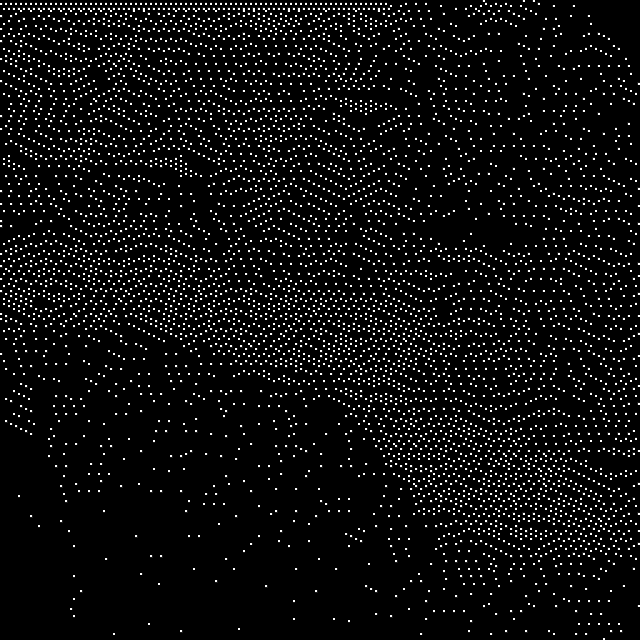
Give the GLSL for this pattern, as a three.js fragment shader.

```glsl
// Stippled landscape: square white dots on black, spaced by a drifting low-discrepancy lattice.
#define CELLS 256.0        // lattice cells across the canvas
#define DOT_HALF 0.47      // half the side of a dot, in cells
#define DOT_SOFT 0.05      // softness of a dot's edge, in cells
#define SCATTER 0.04       // random part of the threshold
#define DRIFT 0.75         // bend of the lattice
#define GRAIN 0.025        // uneven tone
#define STREAK 0.55        // strength of the slanted streaks
#define SKY_GAIN 1.4       // brightness of the upper field
#define BAND_TONE 0.178    // share of cells filled in the bright band

varying vec2 vUv;

vec2 hash2(vec2 p) {
  vec3 q = fract(p.xyx * vec3(0.1031, 0.1030, 0.0973));
  q += dot(q, q.yzx + 33.33);
  return fract((q.xx + q.yz) * q.zy);
}

float gradientNoise(vec2 p) {
  vec2 i = floor(p), f = p - i;
  vec2 u = f * f * f * (f * (f * 6.0 - 15.0) + 10.0);
  vec2 e = vec2(1.0, 0.0);
  float a = dot(hash2(i) * 2.0 - 1.0, f);
  float b = dot(hash2(i + e) * 2.0 - 1.0, f - e);
  float c = dot(hash2(i + e.yx) * 2.0 - 1.0, f - e.yx);
  float d = dot(hash2(i + 1.0) * 2.0 - 1.0, f - 1.0);
  return mix(mix(a, b, u.x), mix(c, d, u.x), u.y);
}

// Coordinates along and across a direction
vec2 turn(vec2 p, float angle) {
  float c = cos(angle), s = sin(angle);
  return vec2(c * p.x + s * p.y, c * p.y - s * p.x);
}

// Soft ellipse turned by an angle
float lobe(vec2 p, vec2 centre, vec2 radii, float angle) {
  return 1.0 - smoothstep(0.6, 1.3, length(turn(p - centre, angle) / radii));
}

// Lower outline of the bright band
float slopeEdge(float x) {
  return 0.475 - 0.1 * smoothstep(0.22, 0.52, x)
    - 0.268 * smoothstep(0.5, 0.75, x) + 0.02 * smoothstep(0.8, 1.0, x);
}

// Upper field with its lighter and darker patches
float skyTone(vec2 p) {
  float tone = mix(0.072, 0.063, smoothstep(0.55, 0.75, p.x));
  tone -= 0.027 * smoothstep(0.58, 0.68, p.x) * smoothstep(0.58, 0.66, p.y);
  tone += 0.022 * lobe(p, vec2(0.08, 0.95), vec2(0.2, 0.15), 0.0);
  tone += 0.05 * lobe(p, vec2(0.4, 0.97), vec2(0.24, 0.026), 0.0);
  tone += 0.08 * lobe(p, vec2(0.78, 0.982), vec2(0.045, 0.025), 0.0);
  tone += 0.022 * lobe(p, vec2(0.42, 0.76), vec2(0.1, 0.08), 0.3);
  tone += 0.022 * lobe(p, vec2(0.14, 0.77), vec2(0.06, 0.03), 0.2);
  tone += 0.03 * lobe(p, vec2(0.9, 0.7), vec2(0.06, 0.07), 0.0);
  tone -= 0.035 * lobe(p, vec2(0.32, 0.69), vec2(0.07, 0.04), 0.2);
  tone -= 0.03 * lobe(p, vec2(0.14, 0.72), vec2(0.07, 0.02), 0.0);
  tone -= 0.03 * lobe(p, vec2(0.05, 0.645), vec2(0.07, 0.018), 0.0);
  tone -= 0.045 * lobe(p, vec2(0.73, 0.638), vec2(0.11, 0.02), -0.1);
  tone += 0.05 * lobe(p, vec2(0.73, 0.604), vec2(0.11, 0.011), -0.08);
  return SKY_GAIN * tone * (1.0 - smoothstep(1.89, 1.92, p.x + p.y));
}

// Bright band that falls from left to lower right
float bandMask(vec2 p) {
  float left = 0.8 * lobe(p, vec2(0.12, 0.55), vec2(0.22, 0.07), -0.05);
  float middle = lobe(p, vec2(0.46, 0.49), vec2(0.29, 0.068), -0.12);
  float neck = 0.85 * lobe(p, vec2(0.58, 0.385), vec2(0.07, 0.06), -0.6);
  float right = lobe(p, vec2(0.78, 0.25), vec2(0.22, 0.09), -0.42);
  return max(max(left, middle), max(neck, right));
}

// Share of lattice cells that hold a dot
float fillShare(vec2 p) {
  float rough = gradientNoise(p * 9.0) + 0.5 * gradientNoise(p * 21.0);
  float streak = 1.0 + STREAK * gradientNoise(turn(p, 0.5) * vec2(14.0, 42.0));
  float edge = slopeEdge(p.x) + 0.025 * rough;
  float lit = mix(skyTone(p) * streak, BAND_TONE, bandMask(p)) + GRAIN * rough;
  float haze = mix(0.05 - 0.02 * p.x, 0.006, smoothstep(0.0, 0.36, edge - p.y));
  haze *= streak * smoothstep(0.0, 0.1, p.x + 0.4 * max(p.y - 0.25, 0.0));
  return clamp(mix(haze, lit, smoothstep(-0.015, 0.015, p.y - edge)), 0.0, 0.19);
}

// 1 where the cell holds a dot
float hasDot(vec2 cell) {
  vec2 p = (cell + 0.5) / CELLS;
  float row = CELLS - 1.0 - cell.y;
  // Two staggered rows along the top rim
  if (row < 4.0 && p.x < 0.61) {
    return step(0.5, mod(row, 2.0)) * step(mod(cell.x + 0.5 * (row - 1.0), 2.0), 0.5);
  }
  float phase = dot(cell, vec2(0.75488, 0.56984));
  float drift = DRIFT * gradientNoise(turn(p, 0.5) * vec2(9.0, 13.0) + 17.0);
  float threshold = fract(phase + drift + SCATTER * hash2(cell + 7.0).x);
  return step(threshold, fillShare(p));
}

void main() {
  vec2 grid = vUv * CELLS;
  vec2 away = abs(fract(grid) - 0.5);
  float box = max(away.x, away.y) - DOT_HALF;
  float ink = hasDot(floor(grid)) * (1.0 - smoothstep(-DOT_SOFT, DOT_SOFT, box));
  gl_FragColor = vec4(vec3(ink), 1.0);
}
```
